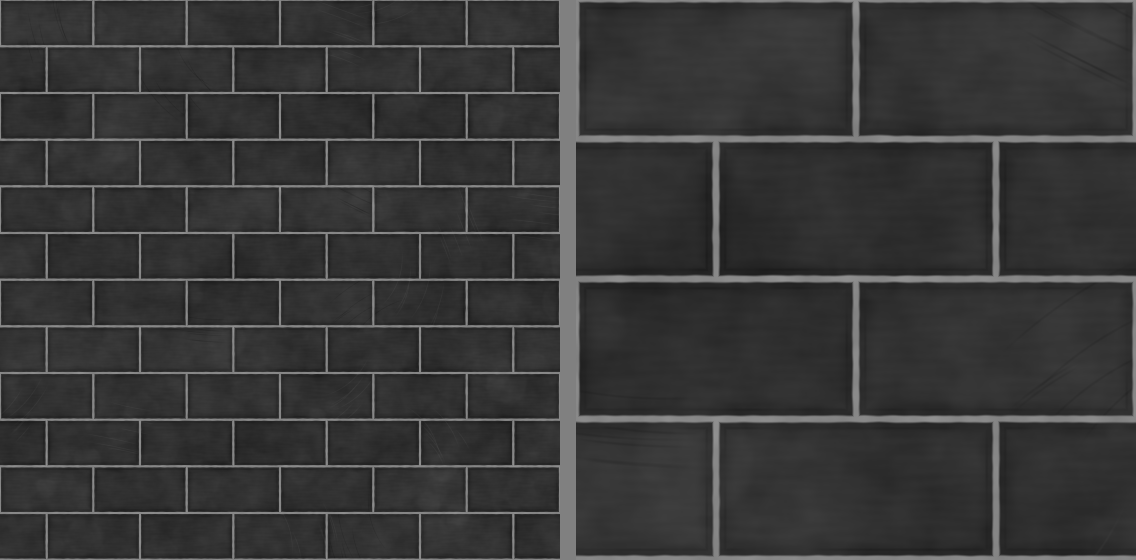
Left, the full canvas; right, a detail of the centre.
Give the GLSL for this texture, as a WebGL 2 fragment shader.

```glsl
#version 300 es
precision highp float;
// Dark slate bricks in running bond, six across and twelve down, with thin pale grout.
// Brick cells come from fract(); fbm gradient noise, soft round stains and
// clusters of curved hairline scratches wear the surface.

uniform vec2 u_resolution;
out vec4 fragColor;

const vec2 BRICK_COUNT = vec2(6.0, 12.0);
const float GROUT_HALF_WIDTH = 0.0020;
const float SLATE_TONE = 0.193;
const float GROUT_TONE = 0.53;

vec2 hash2(vec2 p) {
    vec3 q = fract(p.xyx * vec3(0.1031, 0.1030, 0.0973));
    q += dot(q, q.yzx + 33.33);
    return fract((q.xx + q.yz) * q.zy);
}

float cornerGradient(vec2 cell, vec2 offset) {
    float angle = 6.28319 * hash2(cell + 57.0).x;
    return dot(vec2(cos(angle), sin(angle)), offset);
}

float gradientNoise(vec2 p) {
    vec2 i = floor(p), f = fract(p);
    vec2 w = f * f * f * (f * (f * 6.0 - 15.0) + 10.0);
    vec2 e = vec2(1.0, 0.0);
    float low = mix(cornerGradient(i, f), cornerGradient(i + e, f - e), w.x);
    float high = mix(cornerGradient(i + e.yx, f - e.yx), cornerGradient(i + 1.0, f - 1.0), w.x);
    return mix(low, high, w.y);
}

float fbm(vec2 p, int octaves) {
    float sum = 0.0, amplitude = 0.6;
    for (int i = 0; i < octaves; i++) {
        sum += amplitude * gradientNoise(p);
        p = mat2(1.6, 1.2, -1.2, 1.6) * p + 11.7;
        amplitude *= 0.55;
    }
    return sum;
}

// Overlapping faint discs, one per jittered cell.
float roundStains(vec2 p, float density) {
    float sum = 0.0;
    vec2 base = floor(p);
    for (int y = -1; y <= 1; y++) {
        for (int x = -1; x <= 1; x++) {
            vec2 cell = base + vec2(x, y);
            vec2 trait = hash2(cell + 131.0);
            float d = length(p - cell - hash2(cell + 17.0));
            float radius = mix(0.2, 0.6, trait.x);
            float disc = 1.0 - smoothstep(radius - 0.12, radius, d);
            sum += disc * smoothstep(1.0 - density, 1.0, trait.y);
        }
    }
    return sum;
}

// Bundles of near-parallel arcs; the result is signed, pale or dark.
float scratches(vec2 p, float pixel) {
    float sum = 0.0;
    float width = max(0.0008, 0.6 * pixel);
    for (int c = 0; c < 16; c++) {
        vec2 seed = vec2(float(c) * 3.0 + 5.0, 29.0);
        vec2 trait = hash2(seed + 7.0);
        float angle = 3.14159 * trait.x;
        float ca = cos(angle), sa = sin(angle);
        vec2 local = mat2(ca, -sa, sa, ca) * (p - hash2(seed));
        float tint = trait.y > 0.4 ? 1.0 : -0.8;
        for (int s = 0; s < 6; s++) {
            vec2 r = hash2(seed + vec2(float(s) * 5.0, 71.0));
            vec2 q = local - vec2(r.y - 0.5, r.x - 0.5) * vec2(0.06, 0.09);
            float reach = mix(0.025, 0.07, r.y);
            float bend = mix(-4.0, 4.0, trait.y) + 2.0 * (r.x - 0.5);
            float line = 1.0 - smoothstep(0.0, width * 1.6, abs(q.y - bend * q.x * q.x));
            sum += tint * line * (1.0 - smoothstep(reach * 0.3, reach, abs(q.x)));
        }
    }
    return sum;
}

// Returns distance to the nearest brick edge, then the brick's index.
vec3 brickCell(vec2 p, vec2 count) {
    vec2 grid = p * count;
    grid.x += 0.5 * mod(floor(grid.y) + 1.0, 2.0);
    vec2 inset = (0.5 - abs(fract(grid) - 0.5)) / count;
    return vec3(min(inset.x, inset.y), floor(grid));
}

float slateTone(vec2 p, vec3 brick, float pixel) {
    float tone = SLATE_TONE + 0.014 * (hash2(brick.yz + 3.0).x - 0.5);
    tone += 0.062 * fbm(p * 7.0 + 2.0, 4);
    tone += 0.048 * fbm(p * 24.0 + brick.yz * 5.3, 4);
    tone += 0.014 * gradientNoise(p * vec2(35.0, 260.0));
    tone += 0.016 * roundStains(p * 15.0 + 0.15 * fbm(p * 30.0, 3), 0.6);
    tone += 0.026 * scratches(p, pixel);
    // Uneven shade along the rim, with a fine recessed line inside it.
    float rim = brick.x + 0.003 * gradientNoise(p * 55.0);
    tone -= 0.036 * (1.0 - smoothstep(0.001, 0.014, rim));
    float recess = 1.0 - smoothstep(0.0, max(0.0014, pixel), abs(brick.x - 0.0055));
    return tone - 0.022 * recess * (0.6 + gradientNoise(p * 40.0));
}

void main() {
    vec2 p = gl_FragCoord.xy / u_resolution;
    float pixel = 1.0 / min(u_resolution.x, u_resolution.y);
    vec3 brick = brickCell(p - vec2(0.0, 0.0006), BRICK_COUNT);

    float halfWidth = GROUT_HALF_WIDTH + 0.0005 * gradientNoise(p * 110.0);
    float soft = max(0.0009, 0.6 * pixel);
    float grout = 1.0 - smoothstep(halfWidth - soft, halfWidth + soft, brick.x);
    float groutTone = GROUT_TONE + 0.08 * fbm(p * 45.0, 3);

    float tone = mix(slateTone(p, brick, pixel), groutTone, grout);
    fragColor = vec4(vec3(tone), 1.0);
}
```
